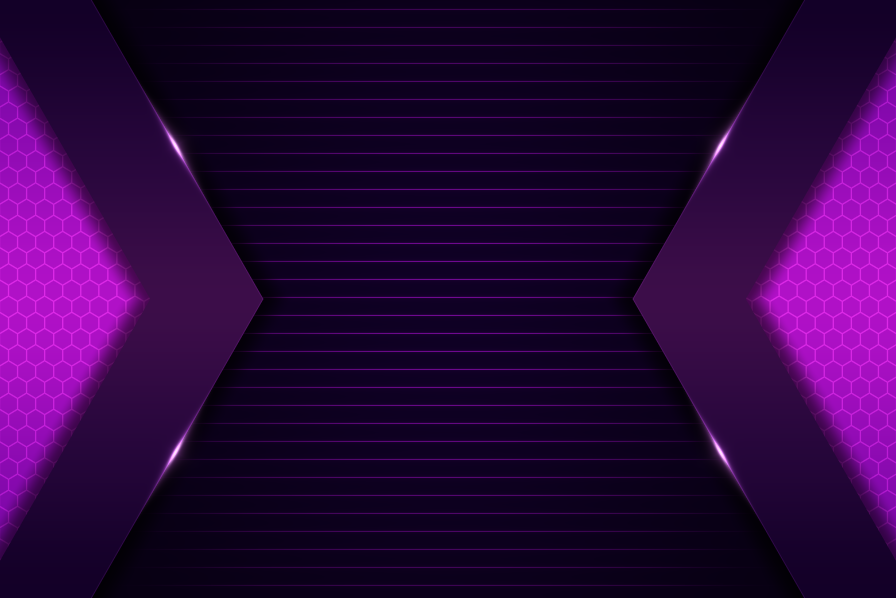
A Shadertoy shader for this background:

```glsl
// Dark violet stage with fine glowing scan lines, framed by two mirrored
// chevron bands and magenta honeycomb corners. Distances to slanted edges,
// folded about both axes, drive the masks, shadows and edge flares.

const float SLOPE = 0.574;          // sideways run of a chevron edge per unit height
const float BAND_TIP = 0.3086;      // distance from centre to the band's point
const float COMB_TIP = 0.498;       // distance from centre to the honeycomb's point
const float LINE_GAP = 0.0301;
const float HEX_WIDTH = 0.0302;
const vec2 FLARE_POS = vec2(0.456, 0.256);

// Signed distance to a chevron edge in folded space, positive outward
float chevron(vec2 q, float tip) {
    return (q.x - tip - SLOPE * q.y) / sqrt(1.0 + SLOPE * SLOPE);
}

float fill(float d, float px) {
    return clamp(0.5 + d / px, 0.0, 1.0);
}

float stroke(float d, float halfWidth, float px) {
    return fill(halfWidth - abs(d), px);
}

// Distance to the nearest wall of a pointy-top honeycomb, cells one unit wide
float honeycomb(vec2 p) {
    vec2 cell = vec2(1.0, 1.7320508);
    vec2 a = mod(p, cell) - 0.5 * cell;
    vec2 b = mod(p + 0.5 * cell, cell) - 0.5 * cell;
    vec2 h = abs(dot(a, a) < dot(b, b) ? a : b);
    return 0.5 - max(h.x, dot(h, vec2(0.5, 0.8660254)));
}

// Dark centre with horizontal lines fading toward the sides
vec3 stage(vec2 p, float px) {
    float falloff = exp(-dot(p * vec2(1.9, 1.5), p * vec2(1.9, 1.5)));
    vec3 col = mix(vec3(0.022, 0.0, 0.055), vec3(0.058, 0.0, 0.14), falloff);
    float d = mod(p.y - 0.0026 + 0.5 * LINE_GAP, LINE_GAP) - 0.5 * LINE_GAP;
    float strength = exp(-5.0 * p.x * p.x - 3.0 * p.y * p.y)
                   * (1.0 - smoothstep(0.3, 0.6, abs(p.x)));
    float line = stroke(d, 0.0009, px) + 0.15 * exp(-abs(d) / 0.003);
    return col + vec3(0.34, 0.03, 0.38) * line * strength;
}

vec3 bandColor(float height) {
    vec3 middle = vec3(0.235, 0.052, 0.285);
    vec3 halfway = vec3(0.155, 0.025, 0.235);
    vec3 end = vec3(0.075, 0.0, 0.155);
    vec3 inner = mix(middle, halfway, smoothstep(0.0, 0.27, height));
    return mix(inner, end, smoothstep(0.2, 0.5, height));
}

// Magenta honeycomb, shaded where it dips under the band
vec3 combColor(vec2 q, float y, float depth, float px) {
    float fade = smoothstep(0.0, 0.42, q.y);
    vec3 base = mix(vec3(0.69, 0.065, 0.78), vec3(0.49, 0.03, 0.66), fade);
    vec3 wall = mix(vec3(0.90, 0.18, 0.93), vec3(0.70, 0.10, 0.82), fade);
    vec2 grid = vec2(0.75 - q.x, (y - 0.014) * 0.967) / HEX_WIDTH;
    float d = honeycomb(grid) * HEX_WIDTH;
    vec3 col = mix(base, wall, 0.85 * stroke(d, 0.0011, px));
    return col * mix(0.42, 1.0, smoothstep(0.0, 0.042, depth));
}

// Lens-shaped glow stretched along the band edge, with a hot core
vec3 flare(vec2 q, float edge) {
    vec2 along = normalize(vec2(SLOPE, 1.0));
    float t = dot(q - FLARE_POS, along);
    float taper = pow(max(1.0 - abs(t) / 0.15, 0.0), 1.5);
    float spread = mix(0.008, 0.004, step(0.0, edge));
    float halo = taper * exp(-abs(edge) / (spread * taper + 0.001));
    float core = exp(-pow(t / 0.022, 2.0) - pow(edge / 0.0033, 2.0));
    return vec3(0.56, 0.26, 0.62) * halo + vec3(0.75, 0.65, 0.75) * core;
}

void mainImage(out vec4 fragColor, in vec2 fragCoord) {
    float px = 1.0 / iResolution.y;
    vec2 p = (fragCoord - 0.5 * iResolution.xy) * px;
    vec2 q = abs(p);
    float bandEdge = chevron(q, BAND_TIP);
    float combEdge = chevron(q, COMB_TIP);

    // Stage and the shadow cast on it by the band
    vec3 col = stage(p, px);
    col *= mix(0.3, 1.0, smoothstep(0.0, 0.045, -bandEdge));

    // Band with a faint rim
    vec3 band = bandColor(q.y);
    band += vec3(0.10, 0.03, 0.12) * stroke(bandEdge, 0.0015, px);
    col = mix(col, band, fill(bandEdge, px));

    // Honeycomb corners
    col = mix(col, combColor(q, p.y, combEdge, px), fill(combEdge, px));

    col += flare(q, bandEdge);
    fragColor = vec4(clamp(col, 0.0, 1.0), 1.0);
}
```
